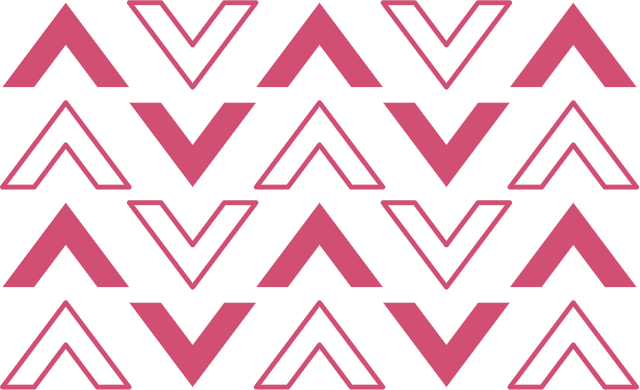
Write a WebGL 2 fragment shader that draws this pattern.

```glsl
#version 300 es
precision highp float;
// Rows of rose chevrons, alternating up and down, solid and outlined.

#define COLUMNS 5.0
#define ROWS_IN_VIEW 3.9      // canvas height in row pitches
#define COLUMN_PITCH 1.2687   // lengths below are in row pitches
#define FIRST_CENTER vec2(0.658, 0.449)
#define HALF_SIZE vec2(0.633, 0.422)
#define STROKE_RADIUS 0.0245
#define ROSE vec3(0.82, 0.31, 0.45)
#define PAPER vec3(1.0)

uniform vec2 u_resolution;
out vec4 fragColor;

float segmentDistance(vec2 p, vec2 a, vec2 b) {
    vec2 ab = b - a;
    return length(p - a - ab * clamp(dot(p - a, ab) / dot(ab, ab), 0.0, 1.0));
}

// Signed distance to an upward chevron centered on its inner apex.
float chevronDistance(vec2 p) {
    p.x = abs(p.x);
    float w = HALF_SIZE.x, h = HALF_SIZE.y;
    vec2 outerFoot = vec2(w, -h), innerFoot = vec2(0.5 * w, -h);
    float d = segmentDistance(p, vec2(0.0, h), outerFoot);
    d = min(d, segmentDistance(p, outerFoot, innerFoot));
    d = min(d, segmentDistance(p, innerFoot, vec2(0.0)));

    // The inner and outer slopes are parallel, so one height tests both.
    float rise = p.y + 2.0 * h / w * p.x;
    bool inside = rise > 0.0 && rise < h && p.y > -h;
    return inside ? -d : d;
}

void main() {
    float pixel = ROWS_IN_VIEW / u_resolution.y;
    vec2 p = vec2(gl_FragCoord.x, u_resolution.y - gl_FragCoord.y) * pixel;

    float row = floor(p.y);
    float nearest = floor((p.x - FIRST_CENTER.x) / COLUMN_PITCH + 0.5);
    float ink = 0.0;

    // Stroke corners reach slightly into the neighboring columns.
    for (float i = -1.0; i <= 1.0; i++) {
        float column = nearest + i;
        if (column < 0.0 || column >= COLUMNS) continue;

        vec2 local = p - FIRST_CENTER - vec2(column * COLUMN_PITCH, row);
        bool pointsUp = mod(column, 2.0) < 0.5;
        bool solid = mod(column + row, 2.0) < 0.5;
        if (pointsUp) local.y = -local.y;

        float d = chevronDistance(local);
        if (!solid) d = abs(d) - STROKE_RADIUS;
        ink = max(ink, clamp(0.5 - d / pixel, 0.0, 1.0));
    }

    fragColor = vec4(mix(PAPER, ROSE, ink), 1.0);
}
```
